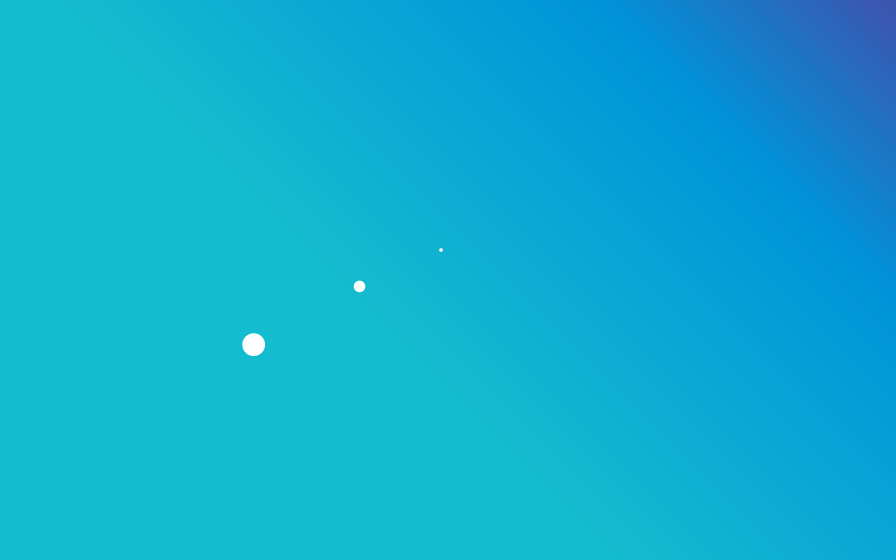
Give the GLSL for this background, as a Shadertoy shader.

```glsl
// Diagonal teal, blue and violet gradient with three shrinking white dots.

const vec3 TEAL = vec3(0.080, 0.738, 0.811);
const vec3 BLUE = vec3(0.000, 0.576, 0.853);
const vec3 VIOLET = vec3(0.245, 0.325, 0.680);
const vec3 WHITE = vec3(1.0);

const int DOT_COUNT = 3;

// Position of t between two stops, limited to 0..1
float ramp(float start, float end, float t) {
    return clamp((t - start) / (end - start), 0.0, 1.0);
}

// Flat teal, then linear blends to blue and violet
vec3 diagonalGradient(float t) {
    vec3 color = mix(TEAL, BLUE, ramp(0.42, 0.795, t));
    return mix(color, VIOLET, ramp(0.795, 1.0, t));
}

// Smooth-edged disc coverage
float disc(vec2 p, vec2 center, float radius, float pixel) {
    return clamp(0.5 + (radius - length(p - center)) / pixel, 0.0, 1.0);
}

// Trail of dots: both spacing and size decay along the way
float dotTrail(vec2 p, float pixel) {
    vec2 center = vec2(0.453, 0.3845);
    vec2 stride = vec2(0.189, 0.104);
    float radius = 0.0203;
    float shrink = 0.0100;
    float coverage = 0.0;
    for (int i = 0; i < DOT_COUNT; i++) {
        coverage = max(coverage, disc(p, center, radius, pixel));
        center += stride;
        stride *= vec2(0.77, 0.625);
        radius -= shrink;
        shrink *= 0.71;
    }
    return coverage;
}

void mainImage(out vec4 fragColor, in vec2 fragCoord) {
    // Canvas height is one unit
    float pixel = 1.0 / iResolution.y;
    vec2 p = fragCoord * pixel;
    float aspect = iResolution.x * pixel;

    // 45 degree axis from lower left to upper right
    float t = (p.x + p.y) / (aspect + 1.0);

    vec3 color = mix(diagonalGradient(t), WHITE, dotTrail(p, pixel));
    fragColor = vec4(color, 1.0);
}
```
